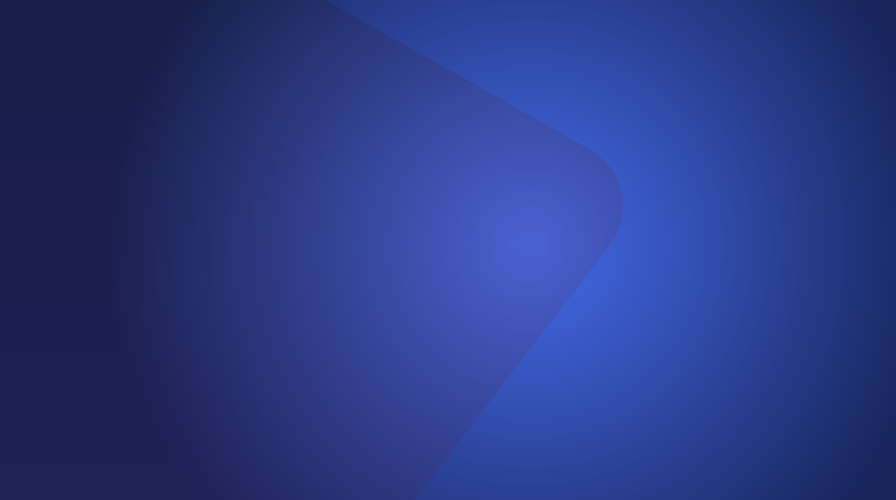
This background is drawn by a Shadertoy shader. Its source:

```glsl
// Signed distance to a left-opening wedge with a rounded tip
float roundedWedge(vec2 p, vec2 tipCenter, vec2 upperDir, vec2 lowerDir, float radius) {
    vec2 q = p - tipCenter;
    float upper = dot(q, vec2(-upperDir.y, upperDir.x));
    float lower = dot(q, vec2(lowerDir.y, -lowerDir.x));
    bool beyondTip = dot(q, upperDir) > 0.0 && dot(q, lowerDir) > 0.0;
    return (beyondTip ? length(q) : max(upper, lower)) - radius;
}

// Linear falloff from a glowing center to a dark rim
vec3 radialGlow(vec2 p, vec2 center, float radius, vec3 core, vec3 rim) {
    return mix(core, rim, clamp(length(p - center) / radius, 0.0, 1.0));
}

void mainImage(out vec4 fragColor, in vec2 fragCoord) {
    // Canvas height is one unit
    vec2 p = fragCoord / iResolution.y;
    float pixel = 1.0 / iResolution.y;
    vec2 glowCenter = vec2(1.058, 0.512);
    float glowRadius = 0.84;

    // Bright blue backdrop
    vec3 backdropCore = vec3(0.27, 0.42, 0.92);
    vec3 backdropRim = vec3(0.09, 0.142, 0.35);
    vec3 backdrop = radialGlow(p, glowCenter, glowRadius, backdropCore, backdropRim);

    // Violet panel, its rim warming toward the bottom
    vec3 panelCore = vec3(0.29, 0.382, 0.82);
    vec3 panelRim = mix(vec3(0.122, 0.125, 0.335), vec3(0.09, 0.12, 0.285), p.y);
    vec3 panel = radialGlow(p, glowCenter, glowRadius, panelCore, panelRim);

    // Panel outline
    vec2 upperDir = normalize(vec2(0.871, -0.4915));
    vec2 lowerDir = normalize(vec2(0.609, 0.793));
    float edge = roundedWedge(p, vec2(1.116, 0.588), upperDir, lowerDir, 0.130);
    float coverage = 1.0 - smoothstep(-pixel, pixel, edge);

    fragColor = vec4(mix(backdrop, panel, coverage), 1.0);
}
```
